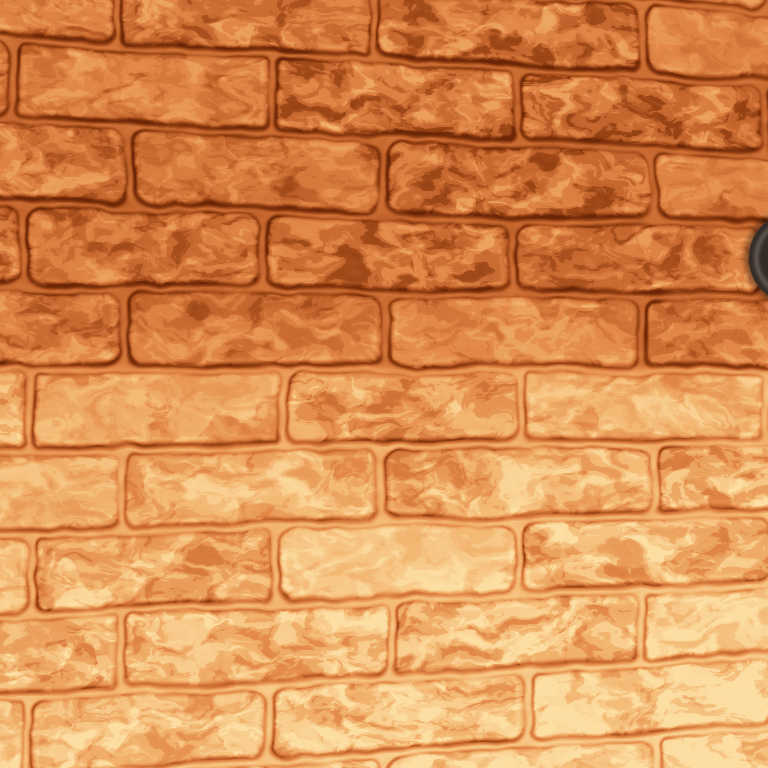
This texture is drawn by a WebGL 2 fragment shader. Its source:

```glsl
#version 300 es
precision highp float;

uniform vec2 u_resolution;
out vec4 fragColor;

float hash(vec2 p) {
  vec3 q = fract(vec3(p.xyx) * 0.1031);
  q += dot(q, q.yzx + 33.33);
  return fract((q.x + q.y) * q.z);
}

float noise(vec2 p) {
  vec2 i = floor(p), f = fract(p);
  f = f * f * (3.0 - 2.0 * f);
  return mix(mix(hash(i), hash(i + vec2(1, 0)), f.x),
             mix(hash(i + vec2(0, 1)), hash(i + vec2(1, 1)), f.x), f.y);
}

float fbm(vec2 p) {
  float sum = 0.0, gain = 0.53;
  for (int i = 0; i < 4; i++) {
    sum += gain * noise(p);
    p = mat2(1.6, 1.2, -1.2, 1.6) * p + 7.3;
    gain *= 0.5;
  }
  return sum;
}

float roundedBox(vec2 p, vec2 halfSize, float radius) {
  vec2 q = abs(p) - halfSize + radius;
  return length(max(q, 0.0)) + min(max(q.x, q.y), 0.0) - radius;
}

// Burnt orange through amber to cream
vec3 clayRamp(float tone) {
  vec3 c = mix(vec3(0.42, 0.15, 0.03), vec3(0.58, 0.25, 0.07), clamp(tone * 4.0 + 1.0, 0.0, 1.0));
  c = mix(c, vec3(0.77, 0.40, 0.18), clamp(tone * 4.0, 0.0, 1.0));
  c = mix(c, vec3(0.89, 0.54, 0.29), clamp(tone * 4.0 - 1.0, 0.0, 1.0));
  c = mix(c, vec3(0.95, 0.71, 0.44), clamp(tone * 4.0 - 2.0, 0.0, 1.0));
  return mix(c, vec3(0.99, 0.87, 0.64), clamp(tone * 4.0 - 3.0, 0.0, 1.0));
}

// Position of the joint at the left of a brick, in brick lengths
float joint(float column, float row) {
  return column + 0.09 * (hash(vec2(column + 31.0, row + 57.0)) - 0.5);
}

void main() {
  vec2 uv = gl_FragCoord.xy / u_resolution;
  uv.y = 1.0 - uv.y;
  float pixel = 1.0 / u_resolution.y;

  // Hand-laid wobble, with courses narrowing to the right
  vec2 pos = uv + 0.008 * (vec2(noise(uv * 11.0), noise(uv * 11.0 + 40.0)) - 0.5);
  pos += 0.004 * (vec2(noise(uv * 48.0), noise(uv * 48.0 + 80.0)) - 0.5);
  float courseHeight = mix(0.1074, 0.0931, pos.x);
  float v = (pos.y - 0.481) / courseHeight;
  float row = floor(v);

  // Running bond with uneven brick lengths
  float odd = mod(row, 2.0);
  float brickLength = mix(0.322, 0.342, odd);
  float u = (pos.x - mix(0.355, 0.159, odd)) / brickLength;
  float column = floor(u);
  column += step(joint(column + 1.0, row), u) - step(u, joint(column, row));
  float left = joint(column, row), right = joint(column + 1.0, row);
  vec2 p = vec2((u - 0.5 * (left + right)) * brickLength, (v - row - 0.5) * courseHeight);
  vec2 halfSize = 0.5 * vec2((right - left) * brickLength, courseHeight) - 0.0055;
  vec2 brick = vec2(column + 11.0, row + 23.0);
  float d = roundedBox(p, halfSize, 0.006 + 0.014 * hash(brick + 5.0));

  // Light pools below the middle course and toward the lower right
  float lower = smoothstep(-0.12, 0.08, v);
  float light = mix(0.49 - 0.07 * sin(6.5 * uv.y),
                    0.72 + 0.42 * (uv.y - 0.48) + 0.13 * (uv.x - 0.5), lower);

  // Smeared, flaking clay
  float rough = hash(brick + 17.0);
  vec2 q = p * vec2(17.0, 27.0) + brick * 13.7;
  vec2 warp = vec2(fbm(q), fbm(q + 19.0));
  float broad = fbm(q + 2.4 * warp);
  float fine = fbm(q * 2.3 + 4.0 * warp.yx);
  float wear = broad + 0.20 * exp(min(d, 0.0) / 0.011) + 0.26 * (rough - 0.5);
  float worn = smoothstep(0.55, 0.61, wear);
  float wornRim = exp(-pow((wear - 0.56) / 0.018, 2.0));
  float clay = light + 0.08 * (hash(brick + 29.0) - 0.5) + 0.26 * (fine - 0.5);
  clay -= 0.17 * worn + 0.09 * wornRim;
  clay += (0.05 + 0.10 * rough) * smoothstep(0.55, 0.62, fine);
  clay -= (0.04 + 0.14 * rough) * smoothstep(0.41, 0.35, fine);

  // Mortar and the shadowed lip around each brick
  float mortar = light - mix(0.14, 0.06, lower) + 0.22 * (fbm(uv * vec2(35.0, 60.0)) - 0.5);
  float tone = mix(clay, mortar, smoothstep(-pixel, pixel, d));
  float belowEdge = smoothstep(0.5, 0.95, p.y / halfSize.y);
  float leftEdge = smoothstep(0.8, 0.97, -p.x / halfSize.x);
  float lip = 0.22 + 0.24 * max(belowEdge, leftEdge) + 0.28 * (noise(uv * 26.0) - 0.5);
  float lipWidth = 0.0026 + 0.0014 * belowEdge;
  tone -= lip * exp(-pow(d / lipWidth, 2.0));
  tone += 0.10 * exp(-pow((d + 0.008) / 0.003, 2.0)) * smoothstep(0.45, 0.65, noise(uv * 30.0 + 9.0));
  vec3 color = clayRamp(tone);

  // Dark round fitting cut off by the right border
  float disc = length(uv - vec2(1.035, 0.336)) - 0.060;
  vec3 metal = mix(vec3(0.20, 0.17, 0.15), vec3(0.36, 0.32, 0.29),
                   exp(-pow((disc + 0.010) / 0.004, 2.0)));
  color *= 1.0 - 0.35 * smoothstep(0.012, 0.0, disc);
  color = mix(color, metal, smoothstep(pixel, -pixel, disc));

  fragColor = vec4(color, 1.0);
}
```
